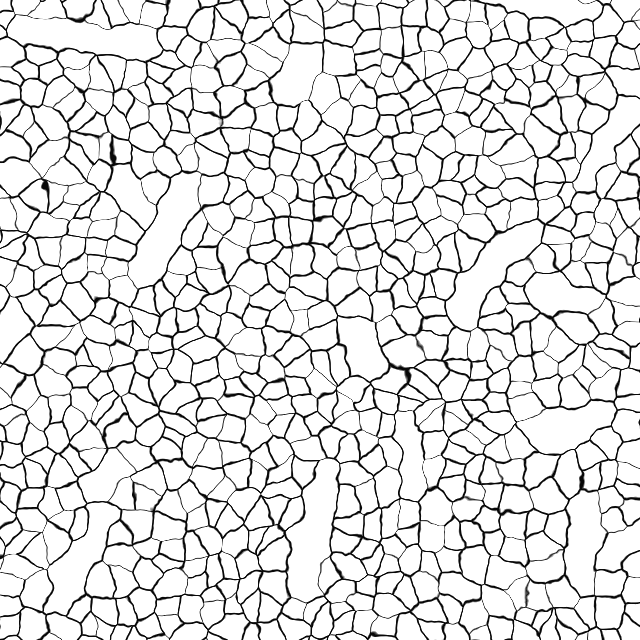
A Shadertoy shader for this pattern:

```glsl
// Draws a mosaic of irregular rounded grains outlined in black, split by long empty channels.

const vec3 PAPER = vec3(1.0);
const vec3 INK = vec3(0.03);
const float GRAINS = 29.0;          // grains across the canvas height
const float CHANNEL_CELL = 0.19;    // spacing of the channels
const float THICK_LINE = 0.0029;
const float THIN_LINE = 0.0013;

struct Channel { vec2 start; vec2 end; float clearance; vec2 id; };

vec2 hash2(vec2 p) {
    vec3 q = fract(p.xyx * vec3(0.1031, 0.1030, 0.0973));
    q += dot(q, q.yzx + 33.33);
    return fract((q.xx + q.yz) * q.zy);
}

// Smooth vector noise in the range -1 to 1
vec2 noise2(vec2 p) {
    vec2 i = floor(p), f = fract(p);
    f = f * f * (3.0 - 2.0 * f);
    vec2 low = mix(hash2(i), hash2(i + vec2(1, 0)), f.x);
    vec2 high = mix(hash2(i + vec2(0, 1)), hash2(i + vec2(1, 1)), f.x);
    return 2.0 * mix(low, high, f.y) - 1.0;
}

vec2 closestOnSegment(vec2 p, vec2 a, vec2 b) {
    vec2 ab = b - a;
    return a + ab * clamp(dot(p - a, ab) / dot(ab, ab), 0.0, 1.0);
}

// Random straight channel belonging to one coarse cell
Channel makeChannel(vec2 cell) {
    vec2 place = hash2(cell + 71.0), shape = hash2(cell + 137.0);
    vec2 center = (cell + 0.1 + 0.8 * place) * CHANNEL_CELL;
    float angle = 3.14159 * shape.x;
    vec2 reach = vec2(cos(angle), sin(angle)) * (0.022 + 0.075 * shape.y);
    float clearance = mix(0.025, 0.035, fract(7.0 * place.x));
    return Channel(center - reach, center + reach, clearance, 300.0 + cell * 17.0);
}

// Signed depth inside the nearest outline: positive on the line
float outlineDepth(vec2 p) {
    Channel channels[9];
    vec4 seeds[34];                 // offset from p, identity
    int channelCount = 0, seedCount = 0, nearest = 0;

    // Channels act as line-shaped seeds
    vec2 coarse = floor(p / CHANNEL_CELL);
    for (int y = -1; y <= 1; y++)
    for (int x = -1; x <= 1; x++) {
        vec2 cell = coarse + vec2(x, y);
        if (hash2(cell + 211.0).x > 0.72) continue;
        Channel c = makeChannel(cell);
        vec2 offset = closestOnSegment(p, c.start, c.end) - p;
        if (length(offset) > 0.14) continue;
        channels[channelCount++] = c;
        seeds[seedCount++] = vec4(offset, c.id);
    }

    // Grain seeds, left out where a channel passes
    vec2 home = floor(p * GRAINS);
    for (int y = -2; y <= 2; y++)
    for (int x = -2; x <= 2; x++) {
        vec2 cell = home + vec2(x, y);
        if (hash2(cell + 401.0).y < 0.04) continue;
        vec2 site = (cell + 0.5 + 0.82 * (hash2(cell + 19.0) - 0.5)) / GRAINS;
        bool blocked = false;
        for (int k = 0; k < channelCount; k++) {
            Channel c = channels[k];
            vec2 axis = closestOnSegment(site, c.start, c.end);
            blocked = blocked || distance(site, axis) < c.clearance;
        }
        if (!blocked) seeds[seedCount++] = vec4(site - p, cell);
    }

    for (int k = 1; k < seedCount; k++)
        if (length(seeds[k].xy) < length(seeds[nearest].xy)) nearest = k;

    // Borders midway between seeds, some of them thin
    float depth = -1.0;
    vec4 own = seeds[nearest];
    for (int k = 0; k < seedCount; k++) {
        vec2 gap = seeds[k].xy - own.xy;
        if (k == nearest || length(gap) < 0.0001) continue;
        float border = dot(0.5 * (own.xy + seeds[k].xy), normalize(gap));
        float pick = hash2(own.zw + seeds[k].zw + 53.0).x;
        float width = pick < 0.2 ? THIN_LINE : THICK_LINE;
        depth = max(depth, 0.5 * width - border);
    }
    return depth;
}

void mainImage(out vec4 fragColor, in vec2 fragCoord) {
    float pixel = 1.0 / iResolution.y;
    vec2 p = fragCoord * pixel + 3.0;

    // Bend channels, round grains and roughen the lines
    vec2 bend = 0.012 * noise2(p * 7.0);
    vec2 wobble = 0.0050 * noise2(p * 48.0 + 9.0);
    vec2 rough = 0.0012 * noise2(p * 150.0 + 31.0);

    float depth = outlineDepth(p + bend + wobble + rough);
    float coverage = clamp(depth / pixel + 0.5, 0.0, 1.0);
    fragColor = vec4(mix(PAPER, INK, coverage), 1.0);
}
```
